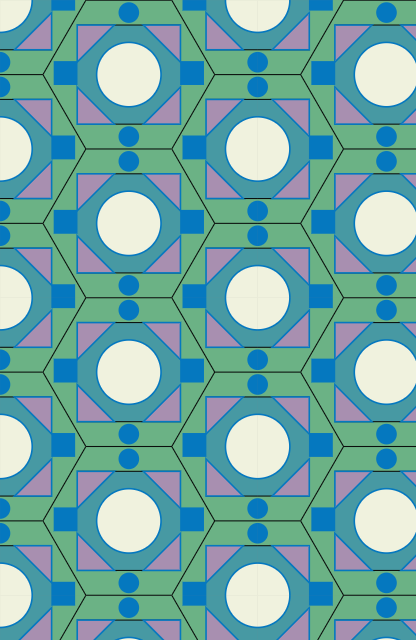
Write a Shadertoy shader that draws this pattern.

```glsl
#define HEX_SIDE 0.1342
#define ORIGIN vec2(0.0, 0.0699)
#define STROKE 0.0095
#define HAIRLINE 0.0063
#define SEAM_STRENGTH 0.1
#define GREEN vec3(0.42, 0.70, 0.52)
#define TEAL vec3(0.28, 0.60, 0.64)
#define CREAM vec3(0.94, 0.95, 0.87)
#define BLUE vec3(0.02, 0.47, 0.75)
#define MAUVE vec3(0.66, 0.56, 0.69)
#define INK vec3(0.04, 0.06, 0.05)

const vec2 CELL = vec2(3.0, 1.7320508);

// Size of one pixel, in hexagon sides
float pixelSize() {
    return 1.0 / (iResolution.y * HEX_SIDE);
}

float coverage(float dist) {
    return clamp(0.5 - dist / pixelSize(), 0.0, 1.0);
}

void paint(inout vec3 color, vec3 ink, float dist) {
    color = mix(color, ink, coverage(dist));
}

float boxDistance(vec2 p, vec2 halfSize) {
    vec2 d = abs(p) - halfSize;
    return max(d.x, d.y);
}

// Offset from the centre of the nearest hexagon
vec2 hexLocal(vec2 p) {
    vec2 a = mod(p + 0.5 * CELL, CELL) - 0.5 * CELL;
    vec2 b = mod(p, CELL) - 0.5 * CELL;
    return dot(a, a) < dot(b, b) ? a : b;
}

float hexEdge(vec2 p) {
    p = abs(p);
    return 0.5 * CELL.y - max(p.y, dot(p, vec2(0.5 * CELL.y, 0.5)));
}

vec3 hexMotif(vec2 p) {
    vec2 q = abs(p);
    vec3 color = GREEN;

    // Panel with thin top and bottom rules
    vec2 panelSize = vec2(0.601, 0.577);
    float panel = boxDistance(p, panelSize);
    paint(color, TEAL, panel);
    float rule = max(abs(q.y - panelSize.y) - HAIRLINE, q.x - panelSize.x);
    paint(color, INK, rule);

    // Outlined corner triangles
    float corner = max(panel, (0.747 - q.x - q.y) * 0.7071);
    paint(color, MAUVE, corner);
    paint(color, BLUE, abs(corner) - STROKE);

    // Central disc
    float disc = length(p) - 0.375;
    paint(color, CREAM, disc);
    paint(color, BLUE, abs(disc) - STROKE);

    // Side squares sit slightly above the middle
    paint(color, BLUE, boxDistance(vec2(q.x - 0.736, p.y - 0.018), vec2(0.139)));

    // Upper and lower dots
    paint(color, BLUE, length(q - vec2(0.0, 0.722)) - 0.12);

    // Hexagon outline
    paint(color, INK, hexEdge(p) - HAIRLINE);
    return color;
}

// Faint joins between sheets one cell wide and two cells high
float seamMask(vec2 p) {
    vec2 sheet = CELL * vec2(1.0, 2.0);
    vec2 d = abs(mod(p + 0.5 * sheet, sheet) - 0.5 * sheet);
    return coverage(min(d.x, d.y) - 0.5 * HAIRLINE);
}

void mainImage(out vec4 fragColor, in vec2 fragCoord) {
    vec2 p = (fragCoord / iResolution.y - ORIGIN) / HEX_SIDE;
    vec3 color = hexMotif(hexLocal(p));
    color = mix(color, vec3(0.5), SEAM_STRENGTH * seamMask(p));
    fragColor = vec4(color, 1.0);
}
```
